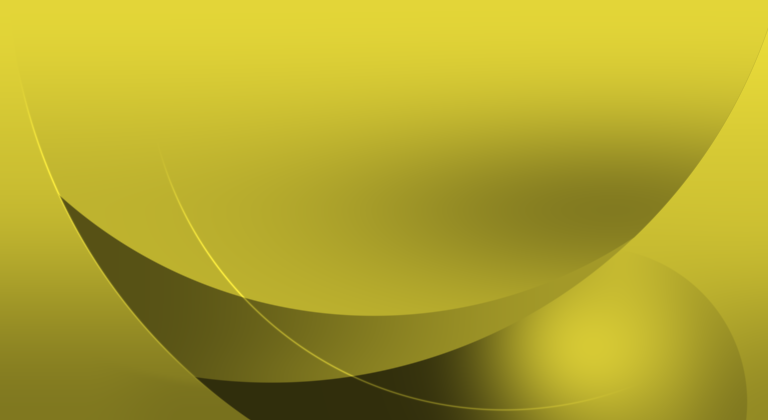
A WebGL 2 fragment shader for this background:

```glsl
#version 300 es
// Golden abstract backdrop: overlapping translucent bowls, fine bright arcs and a soft glowing ball.
precision highp float;

uniform vec2 u_resolution;
out vec4 outColor;

const vec3 GOLD = vec3(1.0, 0.94, 0.245);

// Signed distance to a circle, negative inside
float circle(vec2 p, vec2 center, float radius) {
    return length(p - center) - radius;
}

// Antialiased coverage of the inside of a shape
float fill(float d, float pixel) {
    return 1.0 - smoothstep(-pixel, pixel, d);
}

// Thin soft line along a zero distance
float rim(float d, float width) {
    return exp(-d * d / (width * width));
}

// Elliptical soft spot
float spot(vec2 p, vec2 center, vec2 spread) {
    vec2 q = (p - center) / spread;
    return exp(-dot(q, q));
}

// Vertical fade behind everything
float backdropTone(vec2 p) {
    return mix(0.5, 0.79, smoothstep(0.0, 0.6, p.y))
         + 0.10 * smoothstep(0.5, 1.0, p.y)
         + 0.04 * smoothstep(1.2, 1.8, p.x) * (1.0 - smoothstep(0.3, 0.6, p.y));
}

// Large upper bowl, shaded toward its right side
float bowlTone(vec2 p) {
    return 0.75 + 0.14 * smoothstep(0.5, 1.0, p.y)
         - 0.24 * spot(p, vec2(1.46, 0.50), vec2(0.62, 0.20));
}

// Crescent under the bowl, dark at its left tip
float crescentTone(vec2 p) {
    return mix(0.34, 0.64, smoothstep(0.28, 1.38, p.x))
         + 0.03 * spot(p, vec2(0.75, 0.10), vec2(0.30, 0.08));
}

// Dark floor brightening into the glowing ball
float floorTone(vec2 p, float backdrop, float ball, float pixel) {
    float tone = mix(0.19, backdrop + 0.03, smoothstep(1.0, 1.5, p.x));
    float edgeShade = smoothstep(-0.25, 0.0, ball) * fill(ball, pixel);
    tone -= 0.08 * edgeShade * smoothstep(1.45, 1.68, p.x);
    return mix(tone, 0.84, spot(p, vec2(1.411, 0.175), vec2(0.23, 0.20)));
}

void main() {
    vec2 p = gl_FragCoord.xy / u_resolution.y;
    float pixel = 1.0 / u_resolution.y;
    float lineWidth = max(0.0024, 0.7 * pixel);

    // Outlines
    float sweep = circle(p, vec2(1.335, 1.089), 1.316);
    float lower = circle(p, vec2(0.646, 1.340), 1.251);
    float upper = circle(p, vec2(0.890, 1.368), 1.120);
    float arc = circle(p, vec2(1.201, 0.878), 0.854);
    float ball = circle(p, vec2(1.411, 0.043), 0.368);

    // Layers from back to front
    float backdrop = backdropTone(p);
    float tone = backdrop - 0.03 * smoothstep(0.0, 0.03, lower) * smoothstep(0.2, 0.45, p.x);
    float inside = mix(floorTone(p, backdrop, ball, pixel), crescentTone(p), fill(lower, pixel));
    inside = mix(inside, bowlTone(p), fill(max(upper, lower), pixel));
    tone = mix(tone, inside, fill(sweep, pixel));

    // Bright rims that fade along their length
    float sweepFade = smoothstep(0.02, 0.2, p.y) * (1.0 - smoothstep(0.55, 0.85, p.y));
    float arcFade = (1.0 - smoothstep(0.35, 0.68, p.y)) * (1.0 - smoothstep(1.0, 1.55, p.x));
    tone += 0.20 * rim(sweep, lineWidth) * sweepFade;
    tone += 0.24 * rim(arc, lineWidth) * arcFade;

    outColor = vec4(clamp(tone * GOLD, 0.0, 1.0), 1.0);
}
```
